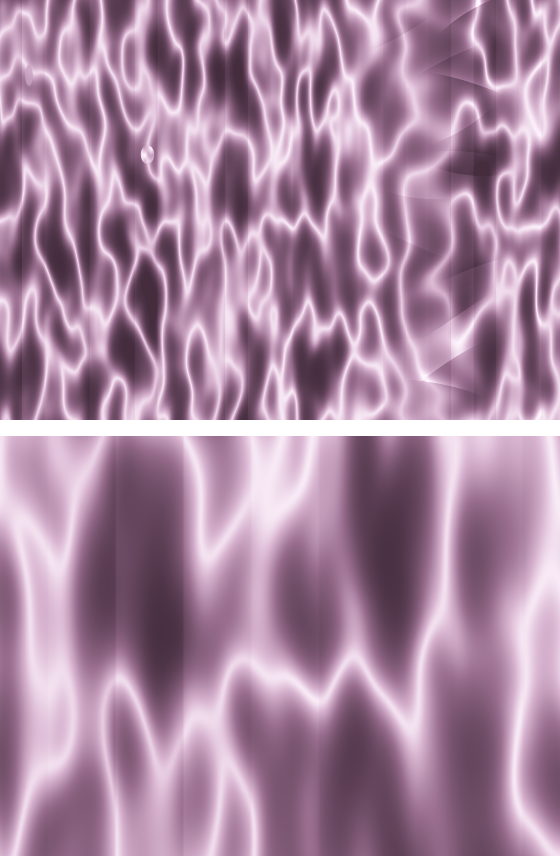
Top, the full canvas; bottom, a detail of the centre.
Reproduce this texture procedurally as a Shadertoy shader.

```glsl
// Glossy mauve filaments: ridges of vertically stretched gradient noise,
// with faint column seams, a smoother wrinkled strip on the right crossed
// by curved folds, and two small oval drops.

float hash(vec2 p) {
    return fract(sin(dot(p, vec2(127.1, 311.7))) * 43758.5453);
}

// Dot product of a random unit gradient with the offset from its corner
float corner(vec2 cell, vec2 offset) {
    float angle = 6.2832 * hash(cell);
    return dot(vec2(cos(angle), sin(angle)), offset);
}

float gradientNoise(vec2 p) {
    vec2 i = floor(p), f = fract(p);
    vec2 u = f * f * f * (f * (f * 6.0 - 15.0) + 10.0);
    vec2 e = vec2(1.0, 0.0);
    return mix(mix(corner(i, f), corner(i + e.xy, f - e.xy), u.x),
               mix(corner(i + e.yx, f - e.yx), corner(i + e.xx, f - e.xx), u.x), u.y);
}

// Bright filaments along the zero lines of the noise, dark pools between
float filaments(vec2 p) {
    p.x += 0.022 * gradientNoise(p * vec2(5.0, 6.0) + 31.0);
    p.y += 0.05 * gradientNoise(p * vec2(9.0, 4.0) + 57.0);
    float n = gradientNoise(p * vec2(13.0, 4.2))
            + 0.4 * gradientNoise(p * vec2(26.0, 9.0) + 17.0);
    float sharpness = 3.1 + 2.6 * gradientNoise(p * vec2(6.0, 4.0) + 83.0);
    return 1.0 - tanh(sharpness * sqrt(n * n + 0.0004));
}

// Slight brightness tilt inside each column, ending at a thin seam
float columnSeams(vec2 p) {
    float x = p.x * 18.6;
    float f = fract(x);
    float tilt = hash(vec2(floor(x), floor(p.y * 0.7))) - 0.5;
    return 0.2 * tilt * f * smoothstep(1.0, 0.95, f);
}

// Curved creases with one crisp side and one fading side
float folds(vec2 p) {
    float sum = 0.0;
    for (int i = 0; i < 18; i++) {
        float k = float(i);
        vec2 center = vec2(1.04 + 0.2 * (hash(vec2(k, 1.0)) - 0.5), (k + 0.5) / 18.0);
        float angle = mix(-0.5, 0.65, hash(vec2(k, 2.0)));
        vec2 axis = vec2(cos(angle), sin(angle));
        vec2 q = p - center;
        float along = dot(q, axis);
        float across = dot(q, vec2(-axis.y, axis.x));
        across += 3.0 * (hash(vec2(k, 3.0)) - 0.5) * along * along;
        float fade = smoothstep(0.1, 0.02, abs(along));
        float edge = smoothstep(-0.001, 0.0015, across) * exp(-28.0 * max(across, 0.0));
        sum += 0.45 * (hash(vec2(k, 4.0)) - 0.35) * fade * edge;
    }
    return sum;
}

// Soft-edged ellipse coverage
float oval(vec2 p, vec2 center, vec2 radius) {
    float d = (length((p - center) / radius) - 1.0) * radius.x;
    return smoothstep(0.0015, -0.0015, d);
}

vec3 mauve(float t) {
    vec3 color = mix(vec3(0.27, 0.175, 0.245), vec3(0.60, 0.43, 0.56), clamp(t / 0.47, 0.0, 1.0));
    color = mix(color, vec3(0.85, 0.71, 0.82), clamp((t - 0.47) / 0.33, 0.0, 1.0));
    return mix(color, vec3(0.995, 0.955, 0.99), clamp((t - 0.8) / 0.2, 0.0, 1.0));
}

void mainImage(out vec4 fragColor, in vec2 fragCoord) {
    vec2 p = fragCoord / iResolution.y;

    // Stretch the pattern sideways inside the smooth strip
    float fromStrip = (p.x - 1.03) / 0.1;
    float strip = exp(-fromStrip * fromStrip);
    vec2 q = p;
    q.x -= 0.065 * tanh(fromStrip);

    float tone = filaments(q) + columnSeams(p);
    tone = mix(tone, 0.2 + 0.65 * tone, 0.6 * strip);
    tone += folds(p);

    // Drops
    float shine = 0.85 + 0.3 * gradientNoise(p * vec2(90.0, 50.0));
    tone = mix(tone, shine, oval(p, vec2(0.351, 0.632), vec2(0.016, 0.022)));
    tone = mix(tone, 0.72, 0.8 * oval(p, vec2(0.069, 0.821), vec2(0.009, 0.025)));

    fragColor = vec4(mauve(clamp(tone, 0.0, 1.0)), 1.0);
}
```
